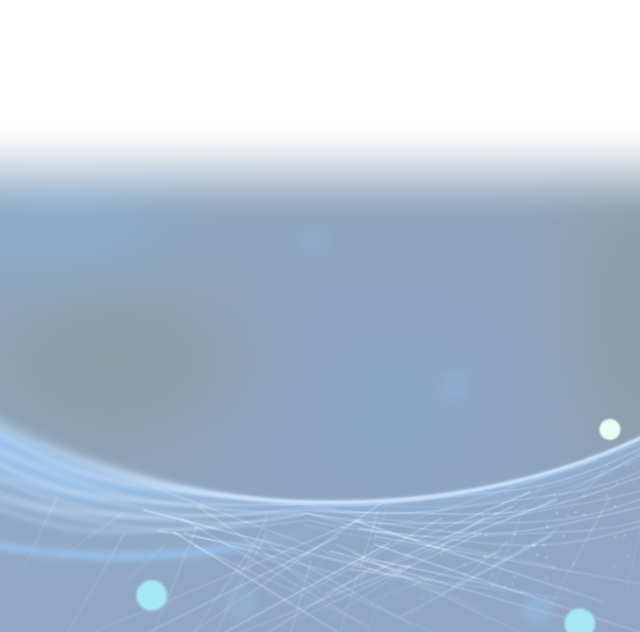
A WebGL 1 fragment shader for this background:

```glsl
precision highp float;
// A hazy blue-grey backdrop fading to white at the top, with a sagging luminous
// web below. Soft gaussians tint the haze, bowed strands and hashed segments
// weave the web, and cellular sparkles and blurred discs add points of light.
uniform vec2 u_resolution;

const vec3 HAZE = vec3(0.56, 0.645, 0.735);
const vec3 WARM_GREY = vec3(0.55, 0.61, 0.65);
const vec3 SKY_BLUE = vec3(0.55, 0.68, 0.81);
const vec3 STEEL_BLUE = vec3(0.55, 0.65, 0.775);
const vec3 GLOW_BLUE = vec3(0.60, 0.77, 0.95);
const vec3 THREAD = vec3(0.80, 0.88, 0.97);
const vec3 AQUA = vec3(0.66, 0.92, 0.96);
const vec3 PEARL = vec3(0.92, 0.99, 0.96);

float hash(float n) {
  return fract(sin(n * 12.9898) * 43758.55);
}

vec2 hash2(vec2 cell) {
  float n = dot(cell, vec2(1.0, 57.0));
  return vec2(hash(n), hash(n + 19.7));
}

float bell(float d, float width) {
  float t = d / width;
  return exp(-t * t);
}

float blob(vec2 p, vec2 center, vec2 radius) {
  vec2 q = (p - center) / radius;
  return exp(-dot(q, q));
}

float disc(vec2 p, vec2 center, float radius, float blur) {
  return 1.0 - smoothstep(radius - blur, radius + blur, length(p - center));
}

// Height of the sagging upper edge of the web
float ridge(float x) {
  float d = x - 0.52;
  return 0.208 + 0.39 * d * d + 0.22 * d * d * d * d;
}

// Thin segment that fades out along its length
float thread(vec2 p, vec2 start, vec2 span, float width) {
  float t = clamp(dot(p - start, span) / dot(span, span), 0.0, 1.0);
  return bell(length(p - start - span * t), width) * (1.0 - 0.65 * t);
}

// Segments hanging from the ridge; slope and length vary about the given span
float fan(vec2 p, float seed, float left, float right, vec2 span) {
  float sum = 0.0;
  for (int i = 0; i < 20; i++) {
    float k = seed + float(i) * 3.17;
    float x = mix(left, right, hash(k));
    vec2 start = vec2(x, ridge(x) - 0.11 * hash(k + 1.3));
    vec2 reach = span * vec2(0.6 + 0.8 * hash(k + 2.1), 0.35 + 1.1 * hash(k + 4.6));
    sum += thread(p, start, reach, 0.0019) * (0.2 + 0.5 * hash(k + 5.9));
  }
  return sum;
}

// Long bowed strands spreading away from the lowest part of the ridge
float strands(vec2 p) {
  float sum = 0.0;
  for (int i = 0; i < 10; i++) {
    float k = float(i);
    float spread = (0.012 + 0.024 * k) * abs(p.x - 0.48);
    float y = ridge(p.x) - 0.003 * k - spread + 0.004 * sin(p.x * 17.0 + k * 2.4);
    float width = mix(0.007, 0.0019, smoothstep(0.05, 0.5, p.x));
    sum += bell(p.y - y, width) * (0.15 + 0.3 * hash(k + 8.2));
  }
  return sum;
}

// One small bright point in some of the cells
float sparkles(vec2 p, float count) {
  vec2 cell = floor(p * count);
  vec2 offset = 0.25 + 0.5 * hash2(cell);
  float lit = step(0.72, hash(dot(cell, vec2(7.3, 31.1))));
  return lit * bell(length(fract(p * count) - offset), 0.13);
}

void main() {
  vec2 uv = gl_FragCoord.xy / u_resolution;
  vec2 aspect = vec2(u_resolution.x / u_resolution.y, 1.0);
  vec2 p = uv * aspect;

  // Tinted haze
  vec3 color = HAZE;
  color = mix(color, STEEL_BLUE, blob(uv, vec2(0.60, 0.36), vec2(0.28, 0.24)));
  color = mix(color, SKY_BLUE, 0.9 * blob(uv, vec2(0.10, 0.64), vec2(0.17, 0.12)));
  color = mix(color, WARM_GREY, 0.9 * blob(uv, vec2(0.18, 0.43), vec2(0.20, 0.13)));
  color = mix(color, WARM_GREY, 0.8 * blob(uv, vec2(1.0, 0.50), vec2(0.12, 0.24)));

  // Blue glow below the ridge, blurred and broad at the left
  float depth = ridge(uv.x) - uv.y;
  float near = 1.0 - smoothstep(0.0, 0.45, uv.x);
  float inside = smoothstep(-0.002 - 0.014 * near, 0.003 + 0.022 * near, depth);
  color = mix(color, STEEL_BLUE + 0.02, 0.6 * inside);
  float glow = bell(depth - 0.035 * near, 0.025 + 0.035 * near);
  color = mix(color, GLOW_BLUE, inside * glow * (0.35 + 0.5 * near));
  float lower = 0.12 + 0.45 * (uv.x - 0.19) * (uv.x - 0.19);
  float lowerFade = 1.0 - smoothstep(0.3, 0.55, uv.x);
  color = mix(color, GLOW_BLUE, 0.65 * lowerFade * bell(uv.y - lower, 0.009));

  // Woven threads and sparkles
  float web = strands(uv) + fan(uv, 3.0, 0.50, 1.20, vec2(-0.30, -0.17));
  web += fan(uv, 91.0, 0.16, 0.62, vec2(0.34, -0.12));
  web += 0.45 * fan(uv, 47.0, 0.05, 1.05, vec2(-0.07, -0.15));
  web += 0.6 * sparkles(p, 62.0) * smoothstep(0.4, 0.9, uv.x) * bell(depth - 0.1, 0.09);
  color = mix(color, THREAD, inside * min(web * 0.75, 0.9));
  float rim = bell(depth - 0.003, 0.004 + 0.012 * near);
  color = mix(color, THREAD + 0.04, rim * (0.8 - 0.55 * near));

  // Faint and bright discs
  float faint = disc(p, vec2(0.71, 0.39) * aspect, 0.022, 0.016);
  faint += 0.6 * disc(p, vec2(0.49, 0.62) * aspect, 0.024, 0.016);
  faint += 1.6 * disc(p, vec2(0.84, 0.034) * aspect, 0.023, 0.010);
  faint += disc(p, vec2(0.378, 0.044) * aspect, 0.024, 0.010);
  color = mix(color, GLOW_BLUE, 0.22 * faint);
  color = mix(color, AQUA, 0.95 * disc(p, vec2(0.237, 0.058) * aspect, 0.024, 0.004));
  color = mix(color, AQUA, 0.95 * disc(p, vec2(0.906, 0.013) * aspect, 0.024, 0.004));
  color = mix(color, PEARL, disc(p, vec2(0.953, 0.3205) * aspect, 0.0165, 0.003));

  // White veil at the top
  color = mix(color, vec3(1.0), smoothstep(0.645, 0.81, uv.y));
  gl_FragColor = vec4(color, 1.0);
}
```
